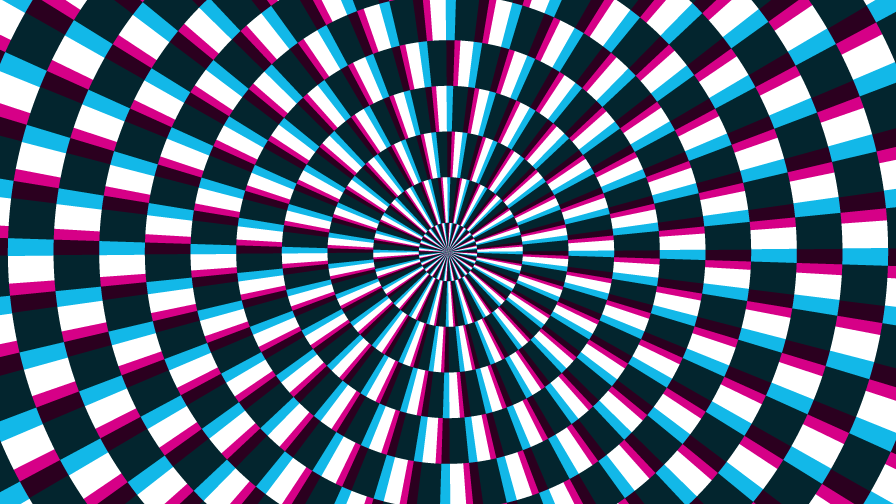
Reproduce this background procedurally as a WebGL 1 fragment shader.

```glsl
precision highp float;
// Concentric checkerboard of 24 polar sectors, each ring turned half a sector
// from its neighbours. Cyan, white, magenta, maroon and teal bands fill each
// sector counterclockwise; a 4x4 grid of samples smooths every edge.
uniform vec2 u_resolution;

const float TAU = 6.2831853;

// Colour at a point measured from the centre, in canvas heights
vec3 ringColor(vec2 point) {
  float ring = floor((length(point) - 0.0579) / 0.0906);
  float turn = atan(point.y, point.x + 1e-6) / TAU;
  float phase = fract(turn * 24.0 + 0.12 + 0.5 * mod(ring, 2.0));

  // Light half of the sector
  vec3 color = vec3(0.07, 0.72, 0.91);
  color = mix(color, vec3(1.0), step(0.155, phase));
  color = mix(color, vec3(0.84, 0.0, 0.53), step(0.395, phase));

  // Dark half of the sector
  color = mix(color, vec3(0.17, 0.0, 0.12), step(0.5, phase));
  return mix(color, vec3(0.01, 0.145, 0.18), step(0.65, phase));
}

void main() {
  vec3 total = vec3(0.0);
  for (int row = 0; row < 4; row++) {
    for (int column = 0; column < 4; column++) {
      vec2 offset = (vec2(float(column), float(row)) - 1.5) * 0.25;
      vec2 point = gl_FragCoord.xy + offset - 0.5 * u_resolution;
      total += ringColor(point / u_resolution.y);
    }
  }
  gl_FragColor = vec4(total / 16.0, 1.0);
}
```
